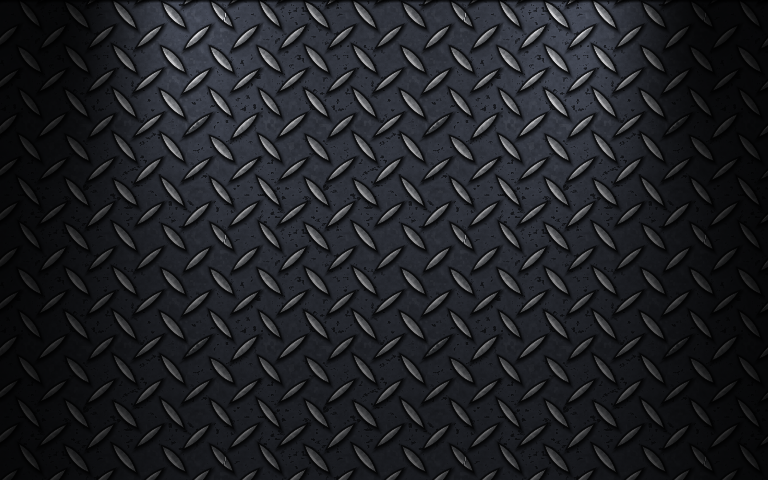
Give the GLSL for this texture, as a WebGL 2 fragment shader.

```glsl
#version 300 es
precision highp float;
// Dark worn steel tread plate with crossed lens-shaped lugs under a soft top light.
uniform vec2 u_resolution;
out vec4 fragColor;

const vec2 CELL = vec2(0.1, 0.0925);      // lug spacing, in canvas heights
const vec2 FIRST_LUG = vec2(0.0604, 0.970);
const float TILE = 5.0;                   // wear recurs every 5 x 5 cells
const vec3 STEEL = vec3(0.185, 0.198, 0.232);
const vec3 LUG_DARK = vec3(0.20, 0.21, 0.225);
const vec3 LUG_LIGHT = vec3(0.68, 0.68, 0.69);
const vec3 GROOVE = vec3(0.018, 0.019, 0.023);

float hash(vec2 p) {
  vec3 h = fract(vec3(p.xyx) * 0.1031);
  h += dot(h, h.yzx + 33.33);
  return fract((h.x + h.y) * h.z);
}

// Value noise that wraps after the given number of lattice steps.
float noise(vec2 p, float period) {
  vec2 i = floor(p), f = fract(p);
  vec2 s = f * f * (3.0 - 2.0 * f);
  vec2 a = mod(i, period), b = mod(i + 1.0, period);
  return mix(mix(hash(a), hash(vec2(b.x, a.y)), s.x),
             mix(hash(vec2(a.x, b.y)), hash(b), s.x), s.y);
}

float fbm(vec2 u, float frequency) {
  float sum = 0.0, gain = 0.5;
  for (int k = 0; k < 4; k++) {
    sum += gain * noise(u * frequency, TILE * frequency);
    frequency *= 2.0;
    gain *= 0.5;
  }
  return sum;
}

// Signed distance to a pointed lens lying along x; size = half length, half width.
float lens(vec2 q, vec2 size) {
  float radius = dot(size, size) / (2.0 * size.y);
  return length(vec2(q.x, abs(q.y) + radius - size.y)) - radius;
}

vec2 alongAxis(vec2 q, float angle) {
  vec2 axis = vec2(cos(angle), sin(angle));
  return vec2(dot(q, axis), dot(q, vec2(-axis.y, axis.x)));
}

// Brightness of the lamp: two pools near the top, dark sides, dim foot.
float lamp(vec2 c) {
  float m = min(c.x, 1.0 - c.x);
  float top = smoothstep(0.45, 1.0, c.y);
  float side = mix(smoothstep(-0.02, 0.34, m), smoothstep(0.08, 0.24, m), top);
  float fall = mix(0.42, 0.95, smoothstep(0.0, 0.75, c.y));
  float pool = 0.38 * exp(-pow((m - 0.25) / 0.10, 2.0)) * top;
  return 0.13 + 0.87 * side * fall + pool * side;
}

// Lays one lattice of lugs over the plate; oddId is the damaged lug of each tile.
vec3 addLugs(vec3 plate, vec2 u, float angle, vec2 size, float litSide,
             vec2 oddId, float chipped, float light, float px) {
  vec2 id = mod(round(u), TILE);
  vec2 local = (u - round(u)) * CELL;
  float r1 = hash(id + 11.0 * litSide + 20.0), r2 = hash(id + 47.0);
  local += (vec2(r1, r2) - 0.5) * 0.004;
  angle += (r2 - 0.5) * 0.10;
  size *= vec2(0.95 + 0.10 * r1, 0.88 + 0.24 * r2);
  float odd = 1.0 - step(0.5, distance(id, oddId));

  vec2 q = alongAxis(local, angle);
  float d = lens(q, size);
  float shadow = lens(alongAxis(local + vec2(-0.0015, 0.0035), angle), size);

  // Cast shadow and the groove pressed around the lug
  plate *= 1.0 - 0.72 * (1.0 - smoothstep(-0.002, 0.010, shadow));
  plate = mix(plate, GROOVE * light, 0.85 * (1.0 - smoothstep(0.0008, 0.0042, d)));

  // Rounded face with a polished rim on the lit side
  float across = litSide * q.y / size.y;
  float face = 0.42 + 0.24 * across + 0.12 * (r1 - 0.5);
  float rim = smoothstep(0.1, 0.55, across) * smoothstep(0.0005, -0.002, d);
  float grain = fbm(u + 0.5, 16.0);
  face += 0.40 * rim + 0.45 * (grain - 0.5);
  face -= odd * (1.0 - chipped) * (0.20 + 0.5 * smoothstep(0.45, 0.6, grain));

  // Broken notch with a bright splinter
  float notch = abs(q.x - 0.010 + 0.8 * q.y);
  face = mix(face, 0.0, odd * chipped * (1.0 - smoothstep(0.0022, 0.0036, notch)));
  face = mix(face, 1.0, odd * chipped * (1.0 - smoothstep(0.0007, 0.0016, notch)));

  vec3 metal = mix(LUG_DARK, LUG_LIGHT, clamp(face, 0.0, 1.0)) * pow(light, 0.8);
  metal *= mix(0.35, 1.0, smoothstep(0.0, -0.0018, d));
  return mix(plate, metal, 1.0 - smoothstep(-0.7 * px, 0.7 * px, d));
}

void main() {
  vec2 canvas = gl_FragCoord.xy / u_resolution;
  float px = 1.0 / u_resolution.y;
  vec2 u = (gl_FragCoord.xy * px - FIRST_LUG) / CELL;
  float light = lamp(canvas);

  // Worn plate: broad stains, fine grain, dark pits and pale scuffs
  float stain = fbm(u, 2.0), grain = fbm(u, 14.0);
  float pits = smoothstep(0.58, 0.72, grain) * smoothstep(0.40, 0.60, stain);
  float scuffs = smoothstep(0.66, 0.80, noise(u * vec2(18.0, 12.0), TILE * 6.0));
  vec3 color = STEEL * light * (0.72 + 0.35 * stain + 0.38 * grain);
  color *= 1.0 - 0.65 * pits;
  color += 0.035 * scuffs * light * smoothstep(0.5, 0.35, stain);

  color = addLugs(color, u, -0.86, vec2(0.037, 0.0086), -1.0,
                  vec2(4.0, 0.0), 1.0, light, px);
  color = addLugs(color, u - 0.5, 0.72, vec2(0.036, 0.0068), 1.0,
                  vec2(3.0, 2.0), 0.0, light, px);

  // Dark strip along the upper edge
  color *= mix(0.25, 1.0, smoothstep(0.0, 0.008, 1.0 - canvas.y));
  fragColor = vec4(color, 1.0);
}
```
